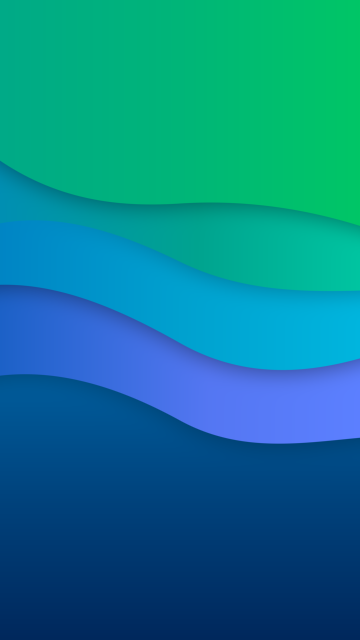
Give the GLSL for this background, as a Shadertoy shader.

```glsl
// Draws stacked wavy sheets in green, teal, cyan and violet over deep blue, with soft shadows.

#define SHADOW_SIZE 0.021
#define GREEN_SHADOW 0.22
#define TEAL_SHADOW 0.15
#define CYAN_SHADOW 0.24
#define VIOLET_SHADOW 0.15

// Two joined Hermite cubics: heights and slopes at the left, middle and right.
float wave(float x, vec3 height, vec3 slope) {
    float s = 2.0 * x;
    bool leftHalf = s < 1.0;
    float t = leftHalf ? s : s - 1.0;
    vec2 h = leftHalf ? height.xy : height.yz;
    vec2 m = leftHalf ? slope.xy : slope.yz;
    float ease = t * t * (3.0 - 2.0 * t);
    float r = 1.0 - t;
    return mix(h.x, h.y, ease) + t * r * (m.x * r - m.y * t);
}

// Signed distance below a wave, in canvas heights.
float belowWave(vec2 p, vec3 height, vec3 slope) {
    const float e = 0.002;
    float rise = wave(p.x + e, height, slope) - wave(p.x - e, height, slope);
    float grade = rise / (2.0 * e) * iResolution.y / iResolution.x;
    return (p.y - wave(p.x, height, slope)) / sqrt(1.0 + grade * grade);
}

// Smooth three-colour gradient with a chosen middle position.
vec3 ramp(float x, float middle, vec3 a, vec3 b, vec3 c) {
    return x < middle ? mix(a, b, x / middle)
                      : mix(b, c, (x - middle) / (1.0 - middle));
}

// Shade what lies beneath the sheet, then lay the sheet above its edge.
vec3 laySheet(vec3 under, vec3 sheet, float d, float strength) {
    float q = max(d, 0.0) / SHADOW_SIZE;
    float shade = strength * (0.6 * exp(-q * q) + 0.4 * exp(-3.0 * q));
    float pixel = 0.75 / iResolution.y;
    return mix(sheet, under * (1.0 - shade), smoothstep(-pixel, pixel, d));
}

void mainImage(out vec4 fragColor, in vec2 fragCoord) {
    // p.y runs downward from the top edge.
    vec2 p = fragCoord / iResolution.xy;
    p.y = 1.0 - p.y;

    // Sheet colours
    vec3 deep = ramp(clamp((p.y - 0.58) / 0.42, 0.0, 1.0), 0.5,
        vec3(0.0, 0.37, 0.62), vec3(0.0, 0.255, 0.48), vec3(0.0, 0.155, 0.36));
    vec3 violet = ramp(p.x, 0.58,
        vec3(0.11, 0.38, 0.78), vec3(0.33, 0.465, 0.95), vec3(0.36, 0.50, 1.0));
    vec3 cyan = ramp(p.x, 0.5,
        vec3(0.0, 0.52, 0.77), vec3(0.0, 0.63, 0.81), vec3(0.0, 0.71, 0.87));
    vec3 teal = ramp(p.x, 0.55,
        vec3(0.0, 0.56, 0.70), vec3(0.0, 0.64, 0.56), vec3(0.0, 0.77, 0.63));
    vec3 green = ramp(p.x, 0.5,
        vec3(0.0, 0.665, 0.53), vec3(0.0, 0.71, 0.47), vec3(0.0, 0.775, 0.40));

    // Wavy lower edges
    float violetEdge = belowWave(p, vec3(0.587, 0.657, 0.684), vec3(-0.033, 0.154, -0.026));
    float cyanEdge = belowWave(p, vec3(0.445, 0.536, 0.560), vec3(-0.007, 0.159, -0.078));
    float tealEdge = belowWave(p, vec3(0.349, 0.409, 0.454), vec3(-0.052, 0.137, -0.008));
    float greenEdge = belowWave(p, vec3(0.251, 0.318, 0.353), vec3(0.189, -0.018, 0.088));

    // Stack from the deepest sheet to the front
    vec3 color = laySheet(deep, violet, violetEdge, VIOLET_SHADOW);
    color = laySheet(color, cyan, cyanEdge, CYAN_SHADOW);
    color = laySheet(color, teal, tealEdge, TEAL_SHADOW * smoothstep(0.0, 0.6, p.x));
    color = laySheet(color, green, greenEdge, GREEN_SHADOW);
    fragColor = vec4(color, 1.0);
}
```
